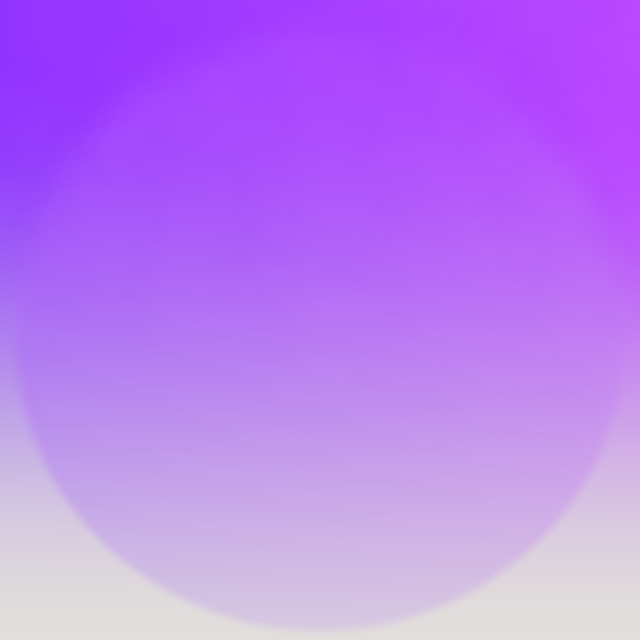
A WebGL 1 fragment shader for this background:

```glsl
precision highp float;
uniform vec2 u_resolution;

const vec3 BACK_LEFT = vec3(0.57, 0.20, 1.0);
const vec3 BACK_RIGHT = vec3(0.73, 0.285, 1.0);
const vec3 DISC_LEFT = vec3(0.615, 0.25, 1.0);
const vec3 DISC_RIGHT = vec3(0.725, 0.295, 1.0);
const vec3 PAPER = vec3(0.882, 0.87, 0.86);
const vec3 FADE_CURVE = vec3(1.3, 1.0, 1.0);  // red fades later than the rest

const vec2 DISC_CENTER = vec2(0.5, 0.5);
const float DISC_RADIUS = 0.497;
const float EDGE_LOW = 0.022;    // rim softness at the bottom
const float EDGE_HIGH = 0.085;   // rim softness at the top
const float BACK_FADE_LEFT = 0.10;
const float BACK_FADE_RIGHT = 0.20;
const float BACK_FADE_END = 1.01;
const float DISC_FADE_START = 0.05;
const float DISC_FADE_END = 1.27;
const float MOTTLE_SCALE = 9.0;
const float MOTTLE_AMOUNT = 0.022;

vec2 latticeGradient(vec2 cell) {
  float h = fract(sin(dot(cell, vec2(127.1, 311.7))) * 43758.5);
  float angle = 6.28319 * h;
  return vec2(cos(angle), sin(angle));
}

float gradientNoise(vec2 p) {
  vec2 i = floor(p);
  vec2 f = fract(p);
  vec2 w = f * f * f * (f * (f * 6.0 - 15.0) + 10.0);
  float a = dot(latticeGradient(i), f);
  float b = dot(latticeGradient(i + vec2(1.0, 0.0)), f - vec2(1.0, 0.0));
  float c = dot(latticeGradient(i + vec2(0.0, 1.0)), f - vec2(0.0, 1.0));
  float d = dot(latticeGradient(i + vec2(1.0, 1.0)), f - vec2(1.0, 1.0));
  return mix(mix(a, b, w.x), mix(c, d, w.x), w.y);
}

float mottle(vec2 p) {
  float sum = 0.0;
  float weight = 0.5;
  for (int octave = 0; octave < 4; octave++) {
    sum += weight * gradientNoise(p);
    p = p * 2.03 + vec2(17.3, 9.1);
    weight *= 0.55;
  }
  return sum;
}

vec3 fadeToPaper(vec3 hue, float amount) {
  return mix(hue, PAPER, pow(vec3(amount), FADE_CURVE));
}

void main() {
  vec2 uv = gl_FragCoord.xy / u_resolution;
  float depth = 1.0 - uv.y;

  // Backdrop: violet to magenta, sinking into pale paper
  float backStart = mix(BACK_FADE_LEFT, BACK_FADE_RIGHT, uv.x);
  float backFade = smoothstep(backStart, BACK_FADE_END, depth);
  vec3 backdrop = fadeToPaper(mix(BACK_LEFT, BACK_RIGHT, uv.x), backFade);

  // Disc: a slower version of the same fade
  float discFade = smoothstep(DISC_FADE_START, DISC_FADE_END, depth);
  vec3 disc = fadeToPaper(mix(DISC_LEFT, DISC_RIGHT, uv.x), discFade);

  // Soft rim, blurrier toward the top
  float rimDistance = DISC_RADIUS - length(uv - DISC_CENTER);
  float softness = mix(EDGE_LOW, EDGE_HIGH, smoothstep(0.2, 0.9, uv.y));
  vec3 color = mix(backdrop, disc, smoothstep(0.0, softness, rimDistance));

  // Faint cloudy mottling, strongest in the saturated part
  float cloud = mottle(uv * MOTTLE_SCALE);
  color += cloud * MOTTLE_AMOUNT * smoothstep(0.1, 0.8, uv.y) * vec3(1.0, 1.0, 0.3);

  gl_FragColor = vec4(clamp(color, 0.0, 1.0), 1.0);
}
```
